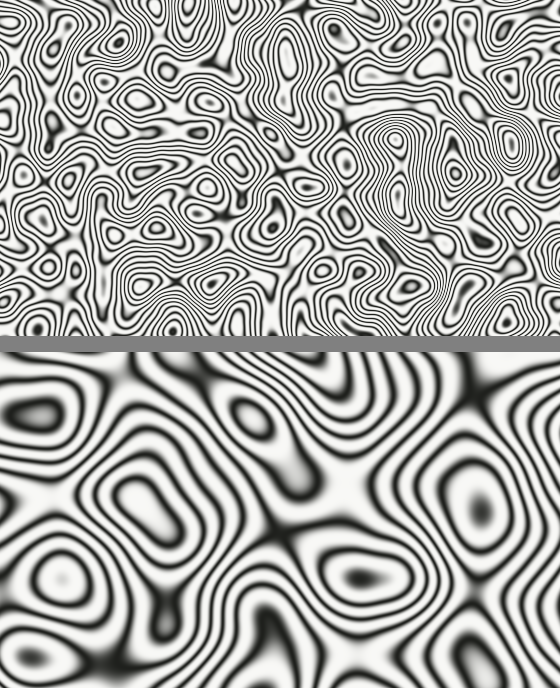
Top, the full canvas; bottom, a detail of the centre.
Give the GLSL for this pattern, as a WebGL 2 fragment shader.

```glsl
#version 300 es
precision highp float;

uniform vec2 u_resolution;
out vec4 fragColor;

#define CELLS 6.0          // noise cells per canvas height
#define LINES 11.0         // contour lines per unit of noise
#define DETAIL 0.14        // weight of the finer octave
#define INK vec3(0.120, 0.126, 0.112)
#define PAPER vec3(0.972, 0.972, 0.963)

const float PI = 3.14159265;

// Integer hash of a lattice point, mapped to 0..1
float hash(ivec2 cell) {
    uvec2 q = uvec2(cell + 4096) * uvec2(1597u, 3571u);
    uint h = (q.x ^ (q.y << 7)) * 747796405u + 28913u;
    h = ((h >> ((h >> 28) + 4u)) ^ h) * 277803737u;
    h = (h >> 22) ^ h;
    return float(h >> 8) / 16777216.0;
}

// Slope of a random unit gradient at a lattice corner
float cornerSlope(ivec2 cell, vec2 offset) {
    float angle = 2.0 * PI * hash(cell);
    return dot(vec2(cos(angle), sin(angle)), offset);
}

float gradientNoise(vec2 p) {
    ivec2 cell = ivec2(floor(p));
    vec2 f = fract(p);
    vec2 blend = f * f * f * (f * (f * 6.0 - 15.0) + 10.0);
    float bottom = mix(cornerSlope(cell, f),
                       cornerSlope(cell + ivec2(1, 0), f - vec2(1.0, 0.0)), blend.x);
    float top = mix(cornerSlope(cell + ivec2(0, 1), f - vec2(0.0, 1.0)),
                    cornerSlope(cell + ivec2(1, 1), f - vec2(1.0)), blend.x);
    return mix(bottom, top, blend.y);
}

// Smooth terrain: broad hills with a faint finer octave
float terrain(vec2 p) {
    return gradientNoise(p) + DETAIL * gradientNoise(p * 2.0 + 17.3);
}

void main() {
    vec2 p = gl_FragCoord.xy / u_resolution.y * CELLS + vec2(3.4, 7.6);
    float phase = PI * LINES * terrain(p);

    // Soft bands, dark where the phase crosses a whole contour
    float band = smoothstep(0.0, 1.0, abs(sin(phase)));

    // Fade to the mean tone where bands get finer than the pixel grid
    float fade = smoothstep(1.2, 3.0, fwidth(phase));
    band = mix(band, 0.6, fade);

    fragColor = vec4(mix(INK, PAPER, band), 1.0);
}
```
